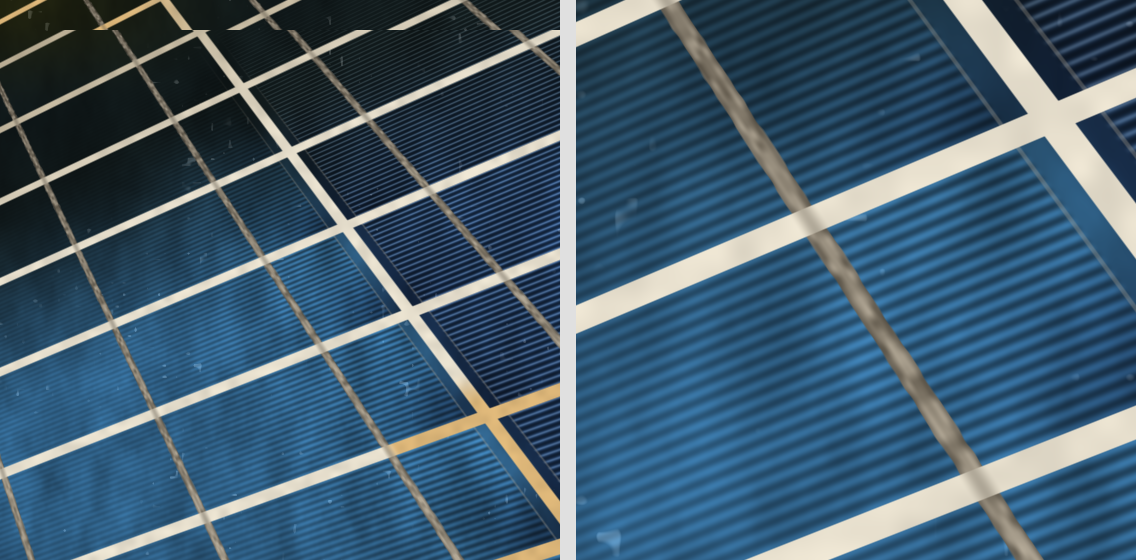
Left: the whole. Right: its middle third, enlarged.
A WebGL 2 fragment shader for this texture:

```glsl
#version 300 es
precision highp float;
// Tilted solar panel: blue cells with fine fingers, grey busbars and cream gaps.
uniform vec2 u_resolution;
out vec4 fragColor;

const vec3 CREAM = vec3(0.90, 0.87, 0.80);
const vec3 BEIGE = vec3(0.73, 0.68, 0.58);
const vec3 TAN = vec3(0.86, 0.71, 0.47);
const vec3 METAL_DARK = vec3(0.36, 0.33, 0.28);
const vec3 METAL_LIGHT = vec3(0.70, 0.66, 0.59);
const vec3 BLACK_GREEN = vec3(0.065, 0.10, 0.105);
const vec3 OLIVE = vec3(0.13, 0.13, 0.04);
const vec3 BLUE = vec3(0.18, 0.37, 0.52);
const vec3 NAVY = vec3(0.075, 0.14, 0.25);
const float CELL_WIDTH = 6.0;
const float FINGERS = 20.0;
const float SEAM = 0.053;

float hash(vec2 p) {
  p = fract(p * vec2(0.1031, 0.1030));
  p += dot(p, p.yx + 33.33);
  return fract((p.x + p.y) * p.x * 97.0);
}

float noise(vec2 p) {
  vec2 i = floor(p), f = fract(p);
  f = f * f * (3.0 - 2.0 * f);
  i += 100.0;
  return mix(mix(hash(i), hash(i + vec2(1, 0)), f.x),
             mix(hash(i + vec2(0, 1)), hash(i + vec2(1, 1)), f.x), f.y);
}

float fbm(vec2 p) {
  float sum = 0.0, gain = 0.5;
  for (int i = 0; i < 4; i++) {
    sum += gain * noise(p);
    p = p * 2.03 + 7.1;
    gain *= 0.5;
  }
  return sum;
}

// Distance to the nearest multiple of a period.
float repeatDist(float x, float period) {
  return abs(x - period * round(x / period));
}

float stripe(float dist, float halfWidth, float blur) {
  return 1.0 - smoothstep(halfWidth - blur, halfWidth + blur, dist);
}

// Perspective: canvas point (y down) to panel units (half busbar gap, row).
vec2 panel(vec2 p) {
  mat3 toCanvas = mat3(0.4389, -0.2321, -0.070,
                       0.1925, 0.3639, -0.257,
                       0.0794, 0.3229, 1.0);
  vec3 q = inverse(toCanvas) * vec3(p, 1.0);
  return q.xy / q.z * 4.0 + vec2(-3.0, 3.0);
}

vec3 cellColor(vec2 g, vec2 p, float blurV) {
  float lit = smoothstep(3.0, 5.7, g.y + 0.5 * (fbm(g * 0.9) - 0.5));
  float right = smoothstep(-0.1, 0.1, g.x);
  vec3 col = mix(BLACK_GREEN, mix(BLUE, NAVY, right * 0.85), lit);
  // Warm reflection in the far corner, shade beside the cell edge
  col = mix(col, OLIVE, 0.8 * smoothstep(0.42, 0.0, length(p * vec2(0.8, 2.0))));
  float edge = repeatDist(g.x, CELL_WIDTH);
  float edgeShade = smoothstep(1.0, 0.1, edge) * smoothstep(0.3, 0.95, fract(g.y));
  col = mix(col, NAVY * 0.75, 0.65 * edgeShade * lit);
  // Each cell has its own tint, with cloudy wear over it
  vec2 id = floor(g / vec2(CELL_WIDTH, 1.0));
  col *= 0.9 + 0.2 * hash(id + 40.0);
  col *= 0.74 + 0.52 * fbm(p * vec2(22.0, 13.0));
  // Fingers grow clearer towards the near right side
  float wave = 0.5 + 0.5 * cos(6.28318 * FINGERS * g.y);
  float clear = mix(0.18, 0.75, smoothstep(-3.5, 0.5, g.x)) * smoothstep(1.6, 5.0, g.y);
  clear *= 1.0 - smoothstep(0.25, 0.7, blurV * FINGERS);
  clear *= smoothstep(0.14, 0.2, edge);
  col *= 1.0 + clear * (wave - 0.5) * 0.85;
  col += vec3(0.20, 0.22, 0.23) * clear * right * pow(wave, 3.0);
  // Sparse dust
  float dust = smoothstep(0.86, 0.96, noise(p * 95.0)) * smoothstep(0.55, 0.8, noise(p * 17.0));
  return col + 0.16 * dust;
}

void main() {
  vec2 p = gl_FragCoord.xy / u_resolution;
  p.y = 1.0 - p.y;
  float above = 1.0 - step(SEAM, p.y);
  // The strip above the seam is displaced
  vec2 q = p - vec2(0.0, 0.026 * above);
  vec2 g = panel(q);
  vec2 px = 1.0 / u_resolution;
  vec2 blur = abs(panel(q + vec2(px.x, 0.0)) - g) + abs(panel(q + vec2(0.0, px.y)) - g);
  vec3 col = cellColor(g, p, blur.y);
  blur *= 0.8;

  // Thin bright border at both sides of the cell
  float edge = repeatDist(g.x, CELL_WIDTH);
  float border = stripe(abs(edge - 0.17), 0.008, blur.x);
  col = mix(col, METAL_LIGHT, 0.32 * border * smoothstep(2.0, 5.0, g.y));

  // Worn busbars, three to a cell
  float bar = repeatDist(g.x - 1.0, 2.0);
  float scratch = noise(vec2(g.x * 38.0, g.y * 22.0));
  float shine = clamp(scratch * 0.8 + 0.07 * (g.y - 3.0), 0.0, 1.0);
  vec3 metal = mix(METAL_DARK, METAL_LIGHT, shine);
  metal *= 1.0 - 0.25 * smoothstep(0.015, 0.045, bar);
  col = mix(col, metal, stripe(bar, 0.042 + 0.008 * (scratch - 0.5), blur.x));

  // Cream gaps between rows and cells, tan at the near corner
  float near = smoothstep(6.6, 6.9, g.y) * smoothstep(-1.05, -0.9, g.x);
  vec3 gap = mix(BEIGE, CREAM, smoothstep(1.0, 4.5, g.y));
  gap = mix(gap, TAN, max(near, above * smoothstep(0.4, 0.2, p.x)));
  gap *= 0.95 + 0.1 * noise(p * 60.0);
  float rowGap = stripe(repeatDist(g.y, 1.0), 0.047, blur.y);
  float cellGap = stripe(edge, 0.062, blur.x);
  vec3 stained = mix(gap, METAL_DARK, 0.4 * stripe(bar, 0.03, 0.03));
  col = mix(col, stained, rowGap);
  col = mix(col, gap, cellGap);
  fragColor = vec4(clamp(col, 0.0, 1.0), 1.0);
}
```
